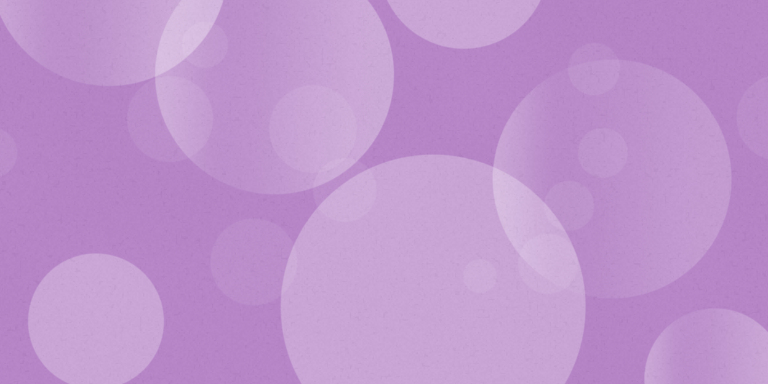
This background is drawn by a Shadertoy shader. Its source:

```glsl
// Discs as center, radius; shaded discs add the opacity at their right rim
const vec4 shadedDiscs[4] = vec4[4](
    vec4(0.284, 1.086, 0.310, 0.34), vec4(0.715, 0.805, 0.311, 0.30),
    vec4(1.594, 0.534, 0.311, 0.18), vec4(1.862, 0.013, 0.184, 0.28));

const vec3 flatDiscs[3] = vec3[3](
    vec3(1.208, 1.094, 0.221), vec3(1.128, 0.2005, 0.397), vec3(0.250, 0.163, 0.177));

const vec3 faintDiscs[12] = vec3[12](
    vec3(0.815, 0.664, 0.114), vec3(0.443, 0.690, 0.112), vec3(0.661, 0.318, 0.113),
    vec3(1.547, 0.820, 0.068), vec3(1.570, 0.602, 0.065), vec3(1.482, 0.464, 0.065),
    vec3(1.427, 0.313, 0.078), vec3(1.250, 0.281, 0.044), vec3(0.534, 0.883, 0.060),
    vec3(-0.02, 0.602, 0.065), vec3(2.030, 0.693, 0.112), vec3(0.898, 0.505, 0.083));

float hash(vec2 p) {
    vec3 q = fract(p.xyx * 0.1031);
    q += dot(q, q.yzx + 33.33);
    return fract((q.x + q.y) * q.z);
}

float noise(vec2 p) {
    vec2 cell = floor(p), f = fract(p);
    f = f * f * (3.0 - 2.0 * f);
    return mix(mix(hash(cell), hash(cell + vec2(1, 0)), f.x),
               mix(hash(cell + vec2(0, 1)), hash(cell + vec2(1, 1)), f.x), f.y);
}

// Antialiased coverage of a disc
float discMask(vec2 p, vec3 disc) {
    float pixel = 1.0 / iResolution.y;
    return 1.0 - smoothstep(-pixel, pixel, distance(p, disc.xy) - disc.z);
}

// Opacity across a shaded disc: bright left rim, dark band, slow rise to the right
float sheen(float u, float rim) {
    float band = 0.3 * rim;
    float left = mix(0.28, band, smoothstep(-1.05, -0.42, u));
    return left + (rim - band) * smoothstep(-0.45, 0.95, u);
}

void mainImage(out vec4 fragColor, in vec2 fragCoord) {
    vec2 p = fragCoord / iResolution.y;
    vec3 color = vec3(0.712, 0.522, 0.778);

    // Soft cloudy variation of the backdrop
    color += 0.012 * (noise(p * 4.0 + 7.0) - 0.5);

    // Translucent white discs
    for (int i = 0; i < 4; i++) {
        vec4 disc = shadedDiscs[i];
        float opacity = sheen((p.x - disc.x) / disc.z, disc.w);
        color = mix(color, vec3(1), opacity * discMask(p, disc.xyz));
    }
    for (int i = 0; i < 3; i++) {
        color = mix(color, vec3(1), 0.26 * discMask(p, flatDiscs[i]));
    }
    for (int i = 0; i < 12; i++) {
        color = mix(color, vec3(1), 0.075 * discMask(p, faintDiscs[i]));
    }

    // Paper grain with sparse dark flecks
    float grain = noise(p * 240.0) - 0.5;
    float flecks = smoothstep(0.78, 0.95, noise(p * 150.0 + 31.0));
    color += 0.018 * grain - 0.018 * flecks;

    fragColor = vec4(color, 1.0);
}
```
